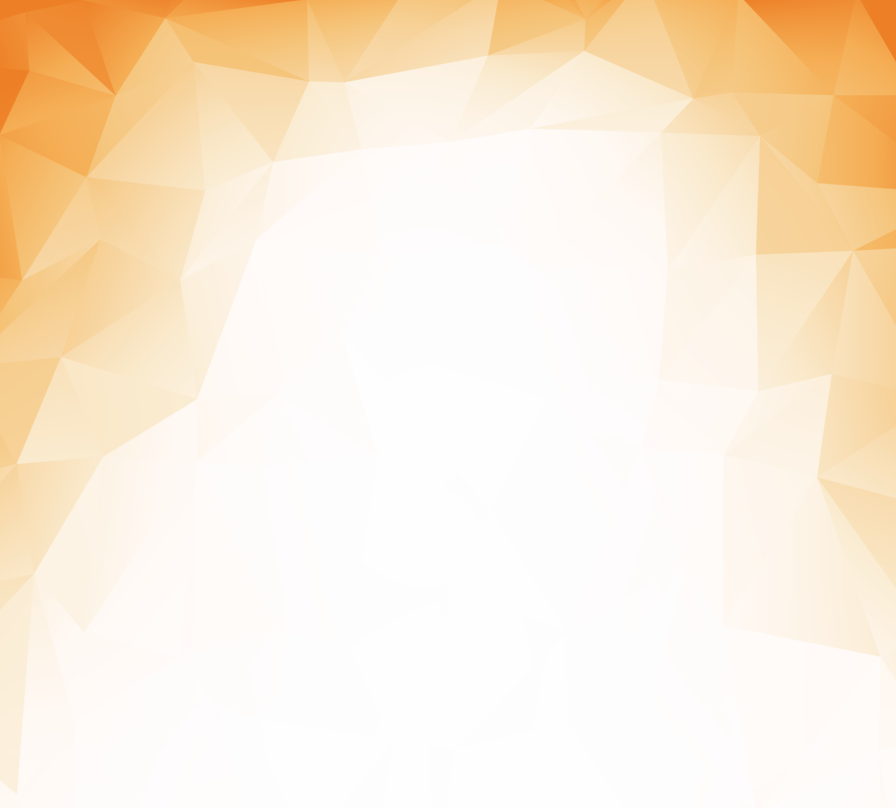
This background is drawn by a Shadertoy shader. Its source:

```glsl
// Low-poly backdrop: orange facets at the top and sides fading to a white arch.

float hash(vec2 p) {
    vec3 q = fract(vec3(p.xyx) * 0.1031);
    q += dot(q, q.yzx + 33.33);
    return fract((q.x + q.y) * q.z);
}

// Depth of orange, 0 (white) to 6 (deep), with y measured down from the top
float toneField(vec2 p) {
    float down = max(p.y, 0.0);
    float side = min(abs(p.x - 0.515) / 0.5, 1.08);
    float middle = 5.0 * exp(-down / 0.09);
    float border = max(6.3 - 5.8 * down, 0.9);
    return mix(middle, border, pow(side, 1.6 + down));
}

vec3 toneColor(float tone) {
    vec3 ramp[7] = vec3[7](
        vec3(0.995, 0.995, 1.0), vec3(1.0, 0.975, 0.955), vec3(0.98, 0.92, 0.81),
        vec3(0.97, 0.84, 0.64), vec3(0.96, 0.77, 0.48), vec3(0.96, 0.68, 0.33),
        vec3(0.93, 0.50, 0.15));
    float t = clamp(tone, 0.0, 5.999);
    int i = int(t);
    return mix(ramp[i], ramp[i + 1], fract(t));
}

// Jittered mesh corner; rows grow taller toward the bottom
vec2 meshVertex(vec2 id) {
    vec2 jitter = vec2(hash(id + 17.3), hash(id + 61.7)) - 0.5;
    vec2 g = id + 0.76 * jitter;
    return vec2(g.x / 9.5, 2.0 * g.y / (22.0 - g.y));
}

// Signed distance from the line through a and b
float edgeDistance(vec2 p, vec2 a, vec2 b) {
    vec2 e = b - a, v = p - a;
    return (e.x * v.y - e.y * v.x) / max(length(e), 1e-5);
}

// Facet colour in rgb, premultiplied by its smooth coverage in a
vec4 facet(vec2 p, vec2 a, vec2 b, vec2 c, vec2 seed) {
    float facing = edgeDistance(c, a, b) < 0.0 ? -1.0 : 1.0;
    float inside = min(facing * edgeDistance(p, a, b),
        min(facing * edgeDistance(p, b, c), facing * edgeDistance(p, c, a)));
    float cover = clamp(0.5 + inside * iResolution.y * 0.8, 0.0, 1.0);
    if (cover <= 0.0) return vec4(0.0);

    // Flat tone, random offset and a slanted sheen
    vec2 center = (a + b + c) / 3.0;
    float tone = mix(toneField(center), toneField(p), 0.45);
    float angle = 6.2832 * hash(seed + 5.1);
    float sheen = dot(p - center, vec2(cos(angle), sin(angle))) * 5.0;
    float contrast = 0.12 + 0.3 * min(tone, 3.0);
    tone += contrast * (hash(seed + 29.4) - 0.5 + sheen);
    return vec4(toneColor(tone), 1.0) * cover;
}

void mainImage(out vec4 fragColor, in vec2 fragCoord) {
    vec2 p = fragCoord / iResolution.xy;
    p.y = 1.0 - p.y;
    vec2 cell = floor(vec2(9.5 * p.x, 22.0 * p.y / (2.0 + p.y)));

    // Gather the facets of the surrounding cells
    vec4 sum = vec4(0.0);
    for (int j = -1; j <= 1; j++) {
        for (int i = -1; i <= 1; i++) {
            vec2 id = cell + vec2(i, j);
            vec2 a = meshVertex(id);
            vec2 b = meshVertex(id + vec2(1, 0));
            vec2 c = meshVertex(id + vec2(0, 1));
            vec2 d = meshVertex(id + vec2(1, 1));
            bool flip = hash(id + 83.9) > 0.5;
            sum += facet(p, a, b, flip ? d : c, id);
            sum += facet(p, flip ? a : b, d, c, id + 0.37);
        }
    }
    vec3 color = sum.a > 0.001 ? sum.rgb / sum.a : toneColor(toneField(p));
    fragColor = vec4(color, 1.0);
}
```
